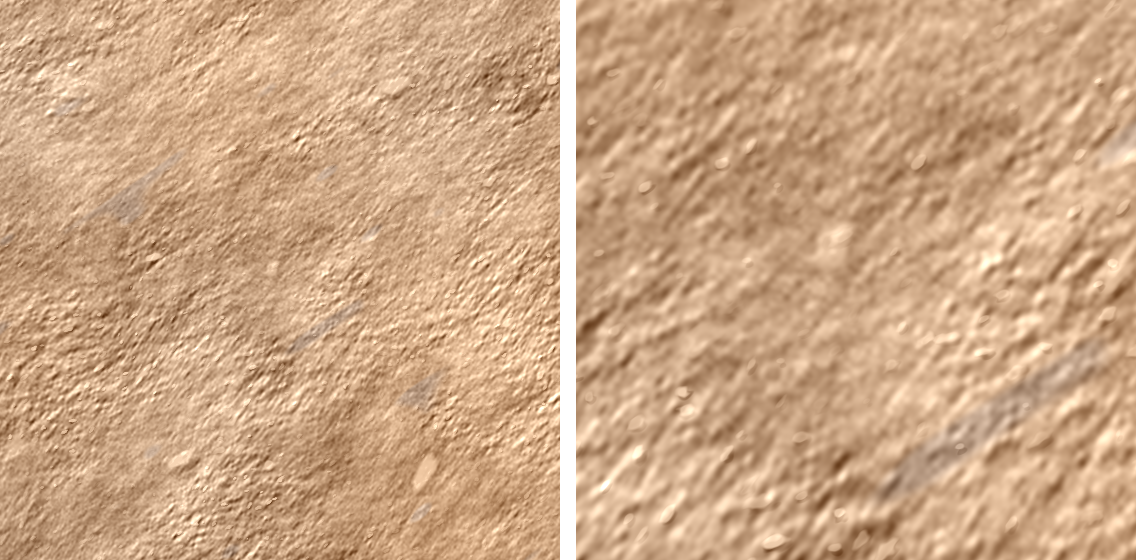
Left: the whole. Right: its middle third, enlarged.
Reproduce this texture procedurally as a WebGL 2 fragment shader.

```glsl
#version 300 es
precision highp float;

uniform vec2 u_resolution;
out vec4 fragColor;

const vec2 LIGHT = vec2(-0.5, 0.866);

float hash(vec2 p) {
    return fract(sin(dot(p, vec2(12.9898, 78.233))) * 43758.5453);
}

float noise(vec2 p) {
    vec2 cell = floor(p), f = fract(p);
    f = f * f * (3.0 - 2.0 * f);
    return mix(mix(hash(cell), hash(cell + vec2(1, 0)), f.x),
               mix(hash(cell + vec2(0, 1)), hash(cell + vec2(1, 1)), f.x), f.y);
}

// Rotates so that x runs along the given angle
vec2 turn(vec2 p, float angle) {
    float c = cos(angle), s = sin(angle);
    return mat2(c, -s, s, c) * p;
}

// Height of the loose soil: stretched grains in several sizes and directions
float soilHeight(vec2 p) {
    float height = 0.0, frequency = 52.0;
    for (int i = 0; i < 4; i++) {
        float angle = 0.38 + 0.19 * float(i);
        float weight = i == 3 ? 0.7 : 0.7 + 0.15 * float(i);
        height += weight * noise(turn(p, angle) * frequency * vec2(0.55, 1.0) + 17.0 * float(i));
        frequency *= 1.6;
    }
    return height;
}

float chip(vec2 d, vec2 size, float wobble) {
    return 1.0 - smoothstep(0.6, 1.2, length(d / size) + wobble);
}

// Scattered stones: x is the pale body, y the shadow beside it
vec2 stones(vec2 p, float cells, float chance) {
    vec2 q = turn(p, 0.62) * cells;
    vec2 shadowShift = turn(-LIGHT, 0.62) * 0.12;
    float wobble = 0.8 * (noise(q * vec2(5.0, 9.0)) - 0.5);
    vec2 cover = vec2(0.0);
    for (int y = -1; y <= 1; y++) {
        for (int x = -1; x <= 1; x++) {
            vec2 id = floor(q) + vec2(x, y);
            if (hash(id + cells) > chance) continue;
            vec2 jitter = vec2(hash(id + 3.1), hash(id + 7.7));
            vec2 d = q - id - 0.15 - 0.7 * jitter;
            float tilt = 0.9 * (hash(id + 5.3) - 0.5);
            vec2 size = vec2(0.34, 0.14) * (0.45 + 0.7 * hash(id + 9.2));
            size.x *= 0.55 + 0.6 * hash(id + 1.4);
            float pale = 0.35 + 0.65 * hash(id + 2.6);
            cover.x = max(cover.x, pale * chip(turn(d, tilt), size, wobble));
            cover.y = max(cover.y, pale * chip(turn(d - shadowShift, tilt), size, wobble));
        }
    }
    return cover;
}

void main() {
    vec2 uv = gl_FragCoord.xy / u_resolution.y;
    vec2 p = uv + 0.025 * (vec2(noise(uv * 5.0), noise(uv * 5.0 + 31.0)) - 0.5);
    vec2 q = turn(p, 0.62);

    // Bands of rough and smooth ground
    float rough = smoothstep(0.25, 0.7, 0.5 * noise(q * vec2(3.0, 7.0) + 4.0)
                                      + 0.5 * noise(q * vec2(9.0, 17.0)));

    // Broad tone and fine speckle
    float tone = 0.15 * (noise(q * vec2(2.0, 5.0) + 11.0) - 0.5);
    tone += 0.15 * (noise(q * vec2(10.0, 23.0)) - 0.5);
    tone += 0.11 * (noise(turn(p, 0.9) * vec2(30.0, 60.0)) - 0.5);
    tone += 0.12 * (noise(p * 230.0) - 0.5);

    // Side light on the grains
    float slope = soilHeight(p) - soilHeight(p + LIGHT * 0.0036);
    tone += slope * mix(0.19, 0.44, rough);

    // Broken dark creases
    float crease = abs(noise(q * vec2(3.5, 11.0) + 23.0) - 0.5);
    crease = 1.0 - smoothstep(0.0, 0.07, crease);
    tone -= 0.17 * crease * rough * smoothstep(0.35, 0.75, noise(q * vec2(28.0, 70.0)));

    // Stones, large to small; the small ones gather on rough ground
    for (int i = 0; i < 3; i++) {
        float layer = float(i);
        vec2 stone = stones(p, 9.0 * pow(2.2, layer), 0.08 + 0.16 * layer);
        stone *= i == 0 ? 1.0 : mix(0.4, 1.0, rough);
        tone -= 0.16 * stone.y * (1.0 - stone.x);
        tone = mix(tone, max(tone, 0.0) + 0.19, stone.x);
    }

    // Sandy colour with warm and grey drifts
    vec3 colour = vec3(0.80, 0.647, 0.508) + tone * vec3(0.95, 1.0, 1.0);
    float warmth = noise(uv * 2.5 + 8.0) - 0.5 + 0.4 * (uv.x - uv.y);
    colour += warmth * vec3(0.02, -0.008, -0.035);
    float grey = smoothstep(0.9, 0.97, noise(q * vec2(9.0, 22.0) + 40.0));
    colour = mix(colour, vec3(0.70, 0.62, 0.57) + 0.7 * tone, 0.5 * grey);

    fragColor = vec4(clamp(colour, 0.0, 1.0), 1.0);
}
```
